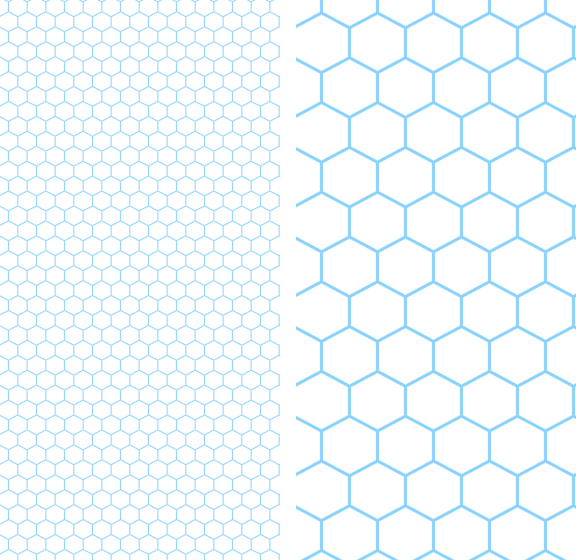
Left, the full canvas; right, a detail of the centre.
This pattern is drawn by a Shadertoy shader. Its source:

```glsl
// Fine pale-blue honeycomb outline on white, cells slightly squashed in height.

const float COLUMNS = 15.0;                   // cells across the canvas
const float ROWS = 37.5;                      // cell rows down the canvas
const vec2 PHASE = vec2(0.455, 0.455);        // grid offset from top left, in cells
const float LINE_WIDTH = 0.0036;              // in canvas widths
const float SOFTNESS = 1.2;                   // edge blur in pixels
const vec3 PAPER = vec3(1.0);
const vec3 INK = vec3(0.54, 0.825, 0.99);

float segmentDistance(vec2 p, vec2 a, vec2 b) {
    vec2 ab = b - a;
    float t = clamp(dot(p - a, ab) / dot(ab, ab), 0.0, 1.0);
    return length(p - a - ab * t);
}

// Distance to the nearest cell wall; every other row shifts by half a cell.
float honeycombDistance(vec2 p, vec2 pitch) {
    vec2 cell = p / pitch - PHASE;
    float row = round(cell.y);
    cell.x -= 0.5 * mod(row, 2.0);
    vec2 local = abs(cell - vec2(round(cell.x), row)) * pitch;

    // An upright wall and the slanted wall leaving its end, folded by symmetry
    vec2 corner = vec2(0.0, pitch.y / 3.0);
    vec2 nextCorner = vec2(0.5, 2.0 / 3.0) * pitch;
    float upright = segmentDistance(local, vec2(0.0), corner);
    float slanted = segmentDistance(local, corner, nextCorner);
    return min(upright, slanted);
}

void mainImage(out vec4 fragColor, in vec2 fragCoord) {
    // Canvas widths, measured from the top left
    vec2 p = vec2(fragCoord.x, iResolution.y - fragCoord.y) / iResolution.x;
    vec2 pitch = vec2(1.0 / COLUMNS, iResolution.y / iResolution.x / ROWS);

    float blur = SOFTNESS / iResolution.x;
    float d = honeycombDistance(p, pitch);
    float coverage = clamp(0.5 + (0.5 * LINE_WIDTH - d) / blur, 0.0, 1.0);
    fragColor = vec4(mix(PAPER, INK, coverage), 1.0);
}
```
